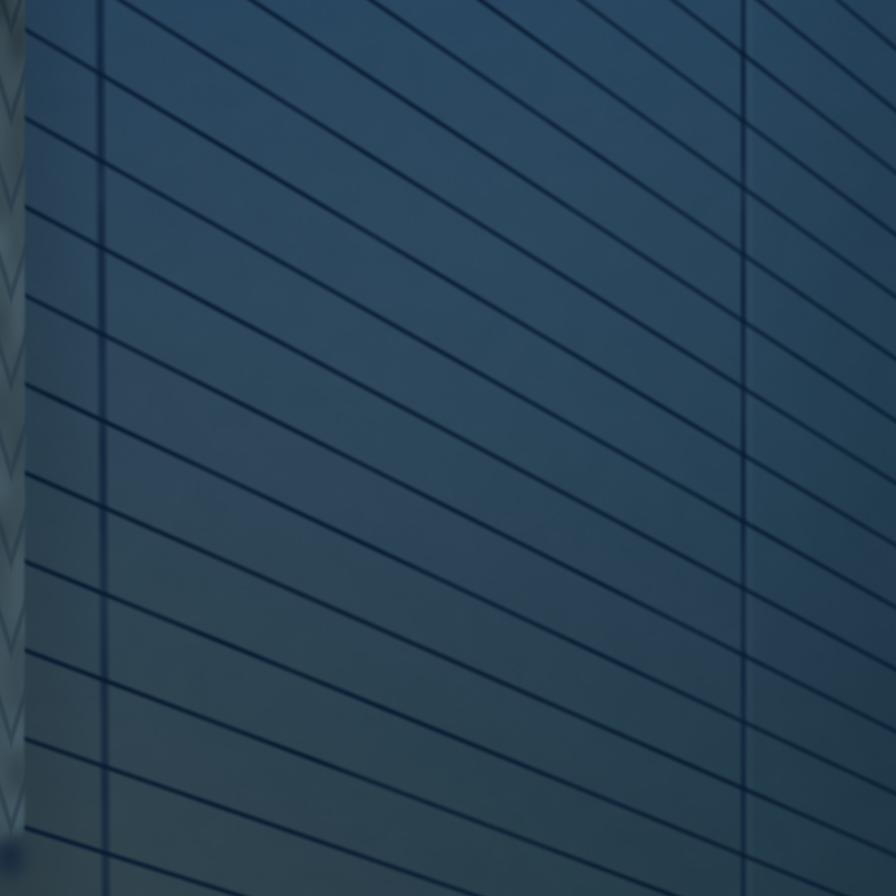
This texture is drawn by a Shadertoy shader. Its source:

```glsl
// Blue-grey cladding seen at an angle: dark slanted grooves converge to the right,
// crossed by two upright seams, with a pale scalloped edge strip on the left.
// Grooves are evenly spaced on every upright; spacing and offset vary linearly.

const vec3 TOP_LEFT     = vec3(0.155, 0.265, 0.365);
const vec3 TOP_RIGHT    = vec3(0.150, 0.265, 0.365);
const vec3 BOTTOM_LEFT  = vec3(0.200, 0.272, 0.305);
const vec3 BOTTOM_RIGHT = vec3(0.130, 0.230, 0.290);
const vec3 SHEEN        = vec3(0.020, 0.024, 0.026);
const vec3 GROOVE       = vec3(0.030, 0.105, 0.190);
const vec3 SEAM         = vec3(0.055, 0.130, 0.225);
const vec3 STRIP        = vec3(0.245, 0.325, 0.365);
const vec3 STRIP_JOINT  = vec3(0.140, 0.215, 0.275);

const float STRIP_EDGE   = 0.0275;  // right side of the pale strip
const float STRIP_END    = 0.94;    // lower end of the strip, from the top
const float RIGHT_SEAM   = 0.8295;
const float FIRST_GROOVE = 0.0326;  // height of groove zero at the strip
const float GROOVE_DROP  = 0.475;   // its fall between strip and right seam
const float SPACING      = 0.0990;  // groove spacing at the strip
const float CONVERGENCE  = 0.0245;  // spacing lost by the right seam
const float GROOVE_HALF  = 0.0025;
const float LINE_BLUR    = 0.0031;
const float GRAIN        = 0.010;

float hash(vec2 p) {
    vec3 q = fract(vec3(p.xyx) * 0.1031);
    q += dot(q, q.yzx + 33.33);
    return fract((q.x + q.y) * q.z);
}

float noise(vec2 p) {
    vec2 i = floor(p), f = fract(p);
    f = f * f * (3.0 - 2.0 * f);
    return mix(mix(hash(i), hash(i + vec2(1, 0)), f.x),
               mix(hash(i + vec2(0, 1)), hash(i + vec2(1, 1)), f.x), f.y);
}

// Soft line coverage from distance, half width and blur
float line(float d, float halfWidth, float blur) {
    return 1.0 - smoothstep(halfWidth - blur, halfWidth + blur, abs(d));
}

// x: signed distance to the nearest groove, y: index of that groove
vec2 nearestGroove(vec2 p) {
    float span = RIGHT_SEAM - STRIP_EDGE;
    float t = (p.x - STRIP_EDGE) / span;
    float spacing = SPACING - CONVERGENCE * t;
    float row = (p.y - FIRST_GROOVE - GROOVE_DROP * t) / spacing;
    float index = floor(row + 0.5);
    float slope = (GROOVE_DROP - CONVERGENCE * index) / span;
    return vec2((row - index) * spacing * inversesqrt(1.0 + slope * slope), index);
}

vec3 wall(vec2 p) {
    vec3 c = mix(mix(TOP_LEFT, TOP_RIGHT, p.x), mix(BOTTOM_LEFT, BOTTOM_RIGHT, p.x), p.y);
    c += SHEEN * exp(-6.0 * dot(p - vec2(0.5, 0.3), p - vec2(0.5, 0.3)));
    c *= 1.0 - 0.09 * (1.0 - smoothstep(0.02, 0.13, p.x));
    return c * (1.0 - 0.05 * smoothstep(RIGHT_SEAM, 1.0, p.x));
}

vec3 edgeStrip(vec2 p) {
    float row = (p.y - FIRST_GROOVE) / SPACING;
    float bend = 0.9 * abs(p.x / STRIP_EDGE - 0.45);
    float joint = abs(fract(row + bend) - 0.5) * 2.0;
    vec3 c = STRIP * (0.82 + 0.26 * noise(p * vec2(50.0, 22.0)));
    c = mix(c, STRIP_JOINT, 0.6 * smoothstep(0.65, 1.0, joint));
    return c * mix(0.82, 1.0, smoothstep(0.0, 0.2, p.y));
}

void mainImage(out vec4 fragColor, in vec2 fragCoord) {
    vec2 p = fragCoord / iResolution.xy;
    p.y = 1.0 - p.y;                       // measure downwards from the top
    float pixel = 1.0 / min(iResolution.x, iResolution.y);
    float blur = max(LINE_BLUR, pixel);
    vec3 color = wall(p);

    // Upright seams, the left one slightly leaning, the right with a lit edge
    float leftD = p.x - mix(0.1115, 0.1180, p.y);
    float rightD = p.x - RIGHT_SEAM;
    float wear = 0.8 + 0.35 * noise(vec2(4.0, p.y * 24.0));
    color += 0.018 * line(rightD - 0.008, 0.002, 0.004);
    color = mix(color, SEAM, 0.72 * wear * line(leftD, 0.0043, 0.0042));
    color = mix(color, SEAM, 0.78 * wear * line(rightD, 0.0028, blur));

    // Slanted grooves, fading to the upper right and unevenly dark
    vec2 groove = nearestGroove(p);
    float fade = mix(1.0, 0.70, clamp(p.x * 0.8 + 0.25 - p.y * 0.4, 0.0, 1.0));
    float uneven = 0.86 + 0.22 * noise(vec2(p.x * 12.0, groove.y * 7.3 + 90.0));
    color = mix(color, GROOVE, min(fade * uneven, 1.0) * line(groove.x, GROOVE_HALF, blur));

    // Edge strip with a wavy side and a dark shadow under its end
    float ripple = 0.0018 * (noise(vec2(2.0, p.y * 30.0)) - 0.5);
    float side = 1.0 - smoothstep(-0.003, 0.003, p.x - STRIP_EDGE - ripple);
    float body = 1.0 - smoothstep(-0.012, 0.012, p.y - STRIP_END + p.x * 0.4);
    color = mix(color, edgeStrip(p), side * body);
    vec2 shadow = (p - vec2(0.010, 0.957)) / vec2(0.018, 0.022);
    color = mix(color, SEAM, 0.65 * exp(-dot(shadow, shadow)));

    // Soft mottling and fine grain
    float speckle = 0.6 * noise(p * 45.0) + 0.4 * noise(p * 230.0) - 0.5;
    fragColor = vec4(color + GRAIN * speckle, 1.0);
}
```
